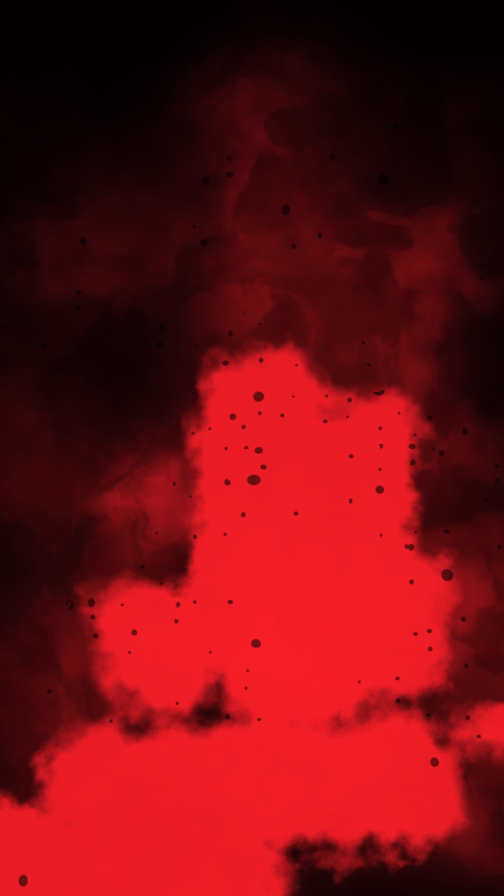
Write a WebGL 2 fragment shader that draws this background.

```glsl
#version 300 es
precision highp float;
// Red ink cloud rising out of black: a bright torn-edged body made of
// merged rounded boxes, a patchy haze of soft puffs around it,
// and small dark drops scattered near the rim of the body.

#define ASPECT 0.5625
#define EDGE_ROUGHNESS 0.075
#define EDGE_SOFTNESS 0.012
#define MERGE 0.025
#define HALO 0.16
#define GRAIN 0.16
#define DROP_CELL 0.034
#define DROP_SHADE 0.55

uniform vec2 u_resolution;
out vec4 outColor;

const vec3 RED = vec3(0.93, 0.112, 0.150);
const vec3 BLACK = vec3(0.012, 0.0, 0.004);

// Body parts: centre, half size
const vec4 BODY[9] = vec4[9](
  vec4(0.350, 0.372, 0.126, 0.180), vec4(0.293, 0.536, 0.076, 0.055),
  vec4(0.375, 0.515, 0.075, 0.040), vec4(0.310, 0.588, 0.024, 0.026),
  vec4(0.182, 0.288, 0.078, 0.069), vec4(0.448, 0.303, 0.057, 0.072),
  vec4(0.280, 0.121, 0.228, 0.078), vec4(0.117, 0.030, 0.195, 0.072),
  vec4(0.553, 0.186, 0.059, 0.026));

// Haze puffs: centre, radius, strength
const vec4 HAZE[12] = vec4[12](
  vec4(0.306, 0.883, 0.060, 0.16), vec4(0.306, 0.740, 0.085, 0.34),
  vec4(0.293, 0.661, 0.065, 0.22), vec4(0.091, 0.720, 0.080, 0.20),
  vec4(0.475, 0.740, 0.080, 0.24), vec4(0.430, 0.596, 0.080, 0.26),
  vec4(0.185, 0.450, 0.055, 0.50), vec4(0.026, 0.480, 0.080, 0.18),
  vec4(0.040, 0.230, 0.100, 0.34), vec4(0.520, 0.322, 0.070, 0.40),
  vec4(0.515, 0.490, 0.050, 0.20), vec4(0.534, 0.100, 0.080, 0.26));

float hash(vec2 p) {
  return fract(sin(dot(p, vec2(127.1, 311.7))) * 43758.5);
}

float noise(vec2 p) {
  vec2 i = floor(p), f = fract(p);
  f = f * f * (3.0 - 2.0 * f);
  return mix(mix(hash(i), hash(i + vec2(1, 0)), f.x),
             mix(hash(i + vec2(0, 1)), hash(i + vec2(1, 1)), f.x), f.y);
}

float fbm(vec2 p) {
  float sum = 0.0, amp = 0.5;
  for (int i = 0; i < 5; i++) {
    sum += amp * noise(p);
    p = mat2(1.6, 1.2, -1.2, 1.6) * p + 7.3;
    amp *= 0.5;
  }
  return sum / 0.96875;
}

float roundBox(vec2 p, vec2 halfSize) {
  float r = 0.7 * min(halfSize.x, halfSize.y);
  vec2 q = abs(p) - halfSize + r;
  return length(max(q, 0.0)) + min(max(q.x, q.y), 0.0) - r;
}

float smoothMin(float a, float b, float k) {
  float h = max(k - abs(a - b), 0.0) / k;
  return min(a, b) - 0.25 * h * h * k;
}

float bodyDistance(vec2 p) {
  float d = 1.0;
  for (int i = 0; i < 9; i++)
    d = smoothMin(d, roundBox(p - BODY[i].xy, BODY[i].zw), MERGE);
  return d;
}

float hazeAmount(vec2 p) {
  float sum = 0.0;
  for (int i = 0; i < 12; i++) {
    vec2 q = (p - HAZE[i].xy) / HAZE[i].z;
    sum += HAZE[i].w * exp(-0.65 * dot(q, q));
  }
  return sum;
}

// Scattered drops, one possible per cell, in two sizes
float drops(vec2 p, float density, float pixel) {
  float cover = 0.0;
  for (int layer = 0; layer < 2; layer++) {
    float cell = DROP_CELL / (1.0 + 0.8 * float(layer));
    vec2 id = floor(p / cell) + 40.0 * float(layer);
    vec2 jitter = 0.3 + 0.4 * vec2(hash(id + 3.1), hash(id + 8.7));
    vec2 q = (fract(p / cell) - jitter) * cell;
    q.y *= 0.75 + 0.5 * hash(id + 5.9);
    float radius = cell * mix(0.07, 0.2, pow(hash(id + 1.7), 2.0));
    float shape = 1.0 - smoothstep(-pixel, pixel, length(q) - radius);
    cover = max(cover, shape * step(hash(id), density));
  }
  return cover;
}

void main() {
  vec2 p = gl_FragCoord.xy / u_resolution * vec2(ASPECT, 1.0);
  float pixel = 1.0 / u_resolution.y;
  vec2 warp = vec2(fbm(p * 9.0), fbm(p * 9.0 + 31.0)) - 0.5;
  float fine = fbm(p * 34.0 + 12.0);

  // Haze with layered wash edges and grain
  float wash = fbm(p * 13.0 + warp * 2.0 + 4.0);
  float patches = 0.55 + 0.5 * wash + 0.3 * smoothstep(0.44, 0.54, wash);
  float d = bodyDistance(p + warp * 0.035) + (fine - 0.5) * EDGE_ROUGHNESS * 0.6
          + (fbm(p * 16.0) - 0.5) * EDGE_ROUGHNESS * 0.5;
  float tone = hazeAmount(p + warp * 0.11) * patches;
  tone += HALO * exp(-max(d, 0.0) * 22.0);
  tone *= 1.0 + GRAIN * 4.0 * (fine - 0.5);
  tone = min(tone, 0.72);

  // Bright body
  float softness = EDGE_SOFTNESS * (0.5 + 1.5 * wash);
  float body = 1.0 - smoothstep(-softness, softness, d);
  tone = mix(tone, 0.985 + 0.04 * (fine - 0.5), body);
  tone += 0.05 * body * exp(-30.0 * dot(p - vec2(0.33, 0.26), p - vec2(0.33, 0.26)));

  // Dark drops, densest along the upper rim
  float rim = exp(-pow((d + 0.025) / 0.05, 2.0));
  float density = (0.03 + 0.24 * rim) * smoothstep(0.12, 0.36, p.y);
  tone *= 1.0 - DROP_SHADE * drops(p + warp * 0.01, density, pixel);

  outColor = vec4(mix(BLACK, RED, tone), 1.0);
}
```
